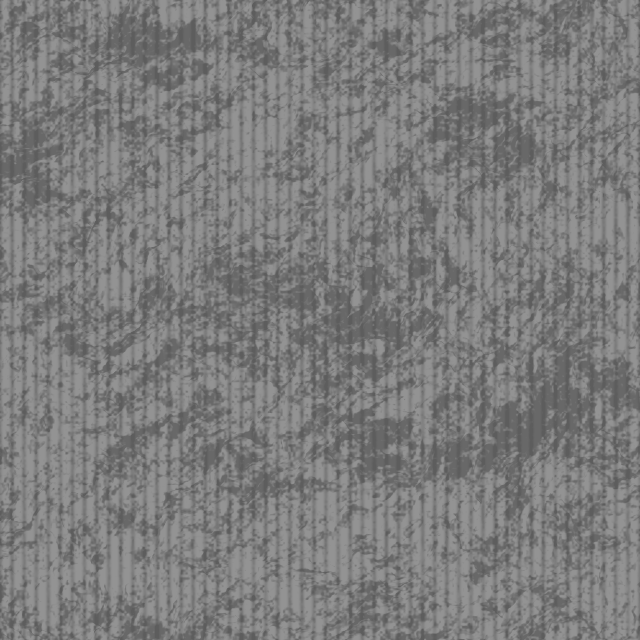
Reproduce this texture procedurally as a WebGL 2 fragment shader.

```glsl
#version 300 es
precision highp float;

#define LIGHT_TONE 0.576
#define DARK_TONE 0.366
#define STRIPES 53.0
#define STRIPE_DEPTH 0.62
#define WARP 0.03
#define GRIME_SCALE 11.0
#define CREASE_SCALE 17.0
#define GRAIN_SCALE 250.0
#define WEAR_BIAS 0.25

uniform vec2 u_resolution;
out vec4 fragColor;

vec2 hash2(vec2 p) {
    vec3 q = fract(p.xyx * vec3(0.1031, 0.1030, 0.0973));
    q += dot(q, q.yzx + 33.33);
    return fract((q.xx + q.yz) * q.zy);
}

float noise(vec2 p) {
    vec2 cell = floor(p), f = fract(p);
    f = f * f * (3.0 - 2.0 * f);
    float low = mix(hash2(cell).x, hash2(cell + vec2(1, 0)).x, f.x);
    float high = mix(hash2(cell + vec2(0, 1)).x, hash2(cell + vec2(1, 1)).x, f.x);
    return mix(low, high, f.y);
}

float fbm(vec2 p, int octaves) {
    float sum = 0.0, total = 0.0, weight = 1.0;
    for (int i = 0; i < octaves; i++) {
        sum += weight * noise(p);
        total += weight;
        p = mat2(1.6, 1.2, -1.2, 1.6) * p + 17.3;
        weight *= 0.65;
    }
    return sum / total;
}

// Distance gap between the two nearest cell points: zero on cell borders
float cellGap(vec2 p) {
    vec2 cell = floor(p), f = fract(p);
    float nearest = 8.0, second = 8.0;
    for (int y = -1; y <= 1; y++) {
        for (int x = -1; x <= 1; x++) {
            vec2 offset = vec2(x, y);
            float d = length(offset + hash2(cell + offset) - f);
            second = min(second, max(nearest, d));
            nearest = min(nearest, d);
        }
    }
    return second - nearest;
}

// Coordinates along and across a direction
vec2 alongAxis(vec2 p, float angle) {
    vec2 axis = vec2(cos(angle), sin(angle));
    return vec2(dot(p, axis), dot(p, vec2(-axis.y, axis.x)));
}

float creases(vec2 p, float angle, float scale) {
    float gap = cellGap(alongAxis(p, angle) * scale * vec2(0.6, 1.5) + 40.0);
    return 1.0 - smoothstep(0.02, 0.18, gap);
}

void main() {
    vec2 uv = gl_FragCoord.xy / u_resolution.y;

    // Crumpled coordinates
    vec2 bend = vec2(fbm(uv * 9.0 + 3.1, 3), fbm(uv * 9.0 + 71.7, 3)) - 0.5;
    vec2 ripple = vec2(fbm(uv * 45.0 + 11.0, 3), fbm(uv * 45.0 + 53.0, 3)) - 0.5;
    vec2 p = uv + WARP * (2.0 * bend + 0.6 * ripple);

    // Few soft stains and mid-sized grime
    float stain = smoothstep(0.58, 0.80, fbm(p * vec2(5.5, 6.5) + 23.0, 3));
    float grime = fbm(p * GRIME_SCALE + 7.0, 5) - 0.5;

    // Scratchy flecks, slanted one way or the other by region
    float region = smoothstep(0.35, 0.65, noise(uv * 5.0 + 90.0));
    float shallow = fbm(alongAxis(p, 0.5) * vec2(30.0, 85.0) + 130.0, 3);
    float steep = fbm(alongAxis(p, 1.2) * vec2(30.0, 85.0) + 210.0, 3);
    float flecks = mix(shallow, steep, region) - 0.5;

    // Broken creases, dark and light
    float broken = smoothstep(0.42, 0.62, fbm(uv * 18.0 + 150.0, 3));
    float lines = mix(creases(p, 0.45, CREASE_SCALE), creases(p, 1.15, CREASE_SCALE), region);
    lines += 0.6 * creases(p, -0.25, CREASE_SCALE * 2.0);
    float ridges = creases(p + 0.37, 0.8, CREASE_SCALE * 1.3) * (1.0 - broken);

    // Fine grain
    float grain = 0.65 * noise(uv * GRAIN_SCALE) + 0.35 * noise(uv * GRAIN_SCALE * 0.5 + 9.0) - 0.5;

    float wear = WEAR_BIAS + 0.6 * grime + 1.25 * flecks + 0.42 * stain;
    wear += 0.3 * lines * broken - 0.2 * ridges + 0.85 * grain;
    float dirt = 0.8 * smoothstep(0.06, 0.74, wear);

    // Worn vertical stripes
    float wave = 0.5 + 0.5 * cos(6.28318 * uv.x * STRIPES);
    float faded = 0.4 + 0.8 * fbm(uv * vec2(40.0, 20.0) + 60.0, 3) + 0.7 * grain;
    float stripe = STRIPE_DEPTH * pow(wave, 3.0) * clamp(faded, 0.0, 1.0);

    float darkness = min(dirt + stripe * (1.0 - 0.6 * dirt), 1.0);
    fragColor = vec4(vec3(mix(LIGHT_TONE, DARK_TONE, darkness)), 1.0);
}
```
